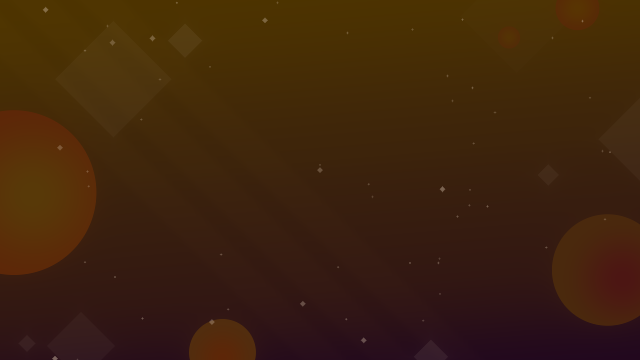
Reproduce this background procedurally as a Shadertoy shader.

```glsl
float hash(float n) {
    return fract(sin(n * 127.1) * 43758.5453);
}

// Antialiased coverage of a signed distance
float fill(float dist, float pixel) {
    return clamp(0.5 - dist / pixel, 0.0, 1.0);
}

float diamondDistance(vec2 p, vec2 center, float radius) {
    vec2 q = abs(p - center);
    return (q.x + q.y - radius) * 0.7071;
}

// Tilted gradient from olive through brown to violet
vec3 backdrop(vec2 p, float aspect) {
    float t = (1.0 - p.y) * 0.87 + p.x / aspect * 0.13;
    vec3 olive = vec3(0.302, 0.202, 0.0);
    vec3 brown = vec3(0.235, 0.137, 0.045);
    vec3 maroon = vec3(0.190, 0.085, 0.075);
    vec3 violet = vec3(0.130, 0.030, 0.120);
    vec3 color = mix(olive, brown, smoothstep(0.0, 0.52, t));
    color = mix(color, maroon, clamp((t - 0.45) / 0.35, 0.0, 1.0));
    return mix(color, violet, smoothstep(0.76, 1.02, t));
}

// Soft diagonal light beam
float beam(vec2 p, float center, float halfWidth) {
    float across = abs(p.x - (1.0 - p.y) - center);
    return 1.0 - smoothstep(halfWidth * 0.7, halfWidth * 1.3, across);
}

// Translucent pale diamond with a faint halo
vec3 addDiamond(vec3 color, vec2 p, vec2 center, float radius, float alpha, float pixel) {
    vec3 pale = vec3(0.75, 0.68, 0.62);
    float dist = diamondDistance(p, center, radius);
    float halo = 0.2 * exp(-max(dist, 0.0) * 60.0);
    return mix(color, pale, alpha * max(fill(dist, pixel), halo));
}

// Disc shaded outward from an off-center focus
vec3 addOrb(vec3 color, vec2 p, vec2 center, float radius, vec2 focus,
            vec3 inner, vec3 rim, float alpha, float pixel) {
    float dist = length(p - center) - radius;
    vec3 shade = mix(inner, rim, smoothstep(0.0, 1.15, length(p - focus) / radius));
    float halo = 0.12 * exp(-max(dist, 0.0) * 40.0);
    return mix(color, shade, alpha * max(fill(dist, pixel), halo));
}

// Scattered diamond points of varied brightness
float stars(vec2 p, float aspect, int count, float seed, float radius, float pixel) {
    float light = 0.0;
    for (int i = 0; i < count; i++) {
        float id = float(i) + seed;
        vec2 center = vec2(hash(id) * aspect, hash(id + 71.3));
        float glow = mix(0.5, 1.0, hash(id + 151.7));
        light = max(light, glow * fill(diamondDistance(p, center, radius), pixel));
    }
    return light;
}

void mainImage(out vec4 fragColor, in vec2 fragCoord) {
    float pixel = 1.0 / iResolution.y;
    float aspect = iResolution.x * pixel;
    vec2 p = fragCoord * pixel;
    vec3 color = backdrop(p, aspect);

    // Light beams
    for (int i = 0; i < 3; i++) {
        float k = float(i);
        color += vec3(0.009, 0.007, 0.003) * beam(p, -0.10 + 0.19 * k, 0.06);
    }

    // Diamonds
    color = addDiamond(color, p, vec2(0.315, 0.780), 0.162, 0.055, pixel);
    color = addDiamond(color, p, vec2(0.514, 0.887), 0.048, 0.095, pixel);
    color = addDiamond(color, p, vec2(1.435, 0.954), 0.157, 0.015, pixel);
    color = addDiamond(color, p, vec2(1.817, 0.613), 0.155, 0.060, pixel);
    color = addDiamond(color, p, vec2(1.523, 0.514), 0.030, 0.075, pixel);
    color = addDiamond(color, p, vec2(0.225, 0.039), 0.095, 0.060, pixel);
    color = addDiamond(color, p, vec2(0.075, 0.046), 0.024, 0.085, pixel);
    color = addDiamond(color, p, vec2(1.197, 0.009), 0.048, 0.110, pixel);

    // Orbs
    vec3 gold = vec3(0.345, 0.225, 0.030);
    vec3 rust = vec3(0.365, 0.150, 0.030);
    vec3 amber = vec3(0.290, 0.160, 0.050);
    vec3 crimson = vec3(0.300, 0.085, 0.075);
    vec3 orange = vec3(0.370, 0.210, 0.010);
    color = addOrb(color, p, vec2(0.039, 0.465), 0.229, vec2(0.090, 0.460), gold, rust, 1.0, pixel);
    color = addOrb(color, p, vec2(1.688, 0.250), 0.155, vec2(1.730, 0.225), crimson, amber, 1.0, pixel);
    color = addOrb(color, p, vec2(0.618, 0.021), 0.093, vec2(0.618, 0.005), rust, amber * 1.1, 1.0, pixel);
    color = addOrb(color, p, vec2(1.604, 0.977), 0.061, vec2(1.604, 0.977), orange, rust, 0.7, pixel);
    color = addOrb(color, p, vec2(1.414, 0.896), 0.031, vec2(1.414, 0.896), orange, rust, 0.5, pixel);

    // Sparkles and dust
    vec3 starlight = vec3(0.80, 0.72, 0.64);
    color = mix(color, starlight, 0.50 * stars(p, aspect, 11, 3.0, 0.008, pixel));
    color = mix(color, starlight, 0.45 * stars(p, aspect, 44, 29.0, 0.003, pixel));

    fragColor = vec4(color, 1.0);
}
```
